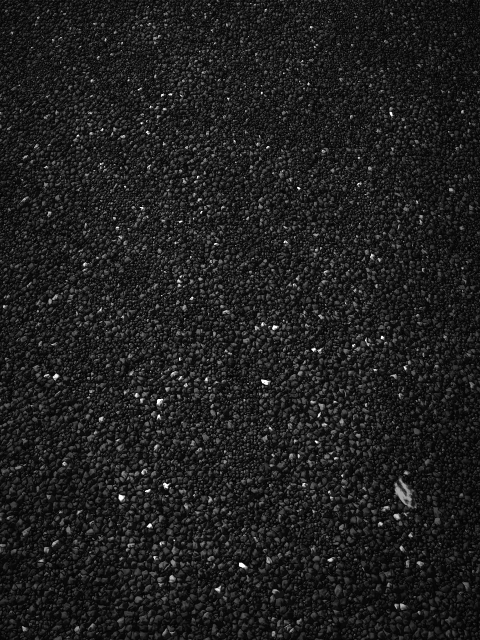
Reproduce this texture procedurally as a WebGL 2 fragment shader.

```glsl
#version 300 es
precision highp float;

uniform vec2 u_resolution;
out vec4 outColor;

vec3 hash3(vec2 p) {
    vec3 q = fract(vec3(p.xyx) * vec3(0.1031, 0.1030, 0.0973));
    q += dot(q, q.yxz + 33.33);
    return fract((q.xxy + q.yzz) * q.zyx);
}

float valueNoise(vec2 p) {
    vec2 cell = floor(p);
    vec2 f = fract(p);
    f = f * f * (3.0 - 2.0 * f);
    float low = mix(hash3(cell).x, hash3(cell + vec2(1, 0)).x, f.x);
    float high = mix(hash3(cell + vec2(0, 1)).x, hash3(cell + vec2(1, 1)).x, f.x);
    return mix(low, high, f.y);
}

float fbm(vec2 p) {
    return 0.55 * valueNoise(p) + 0.3 * valueNoise(p * 2.1 + 7.3) + 0.15 * valueNoise(p * 4.3 + 3.1);
}

mat2 rotation(float angle) {
    float c = cos(angle), s = sin(angle);
    return mat2(c, s, -s, c);
}

// Nearest stone: scaled offset from its centre, gap to the neighbour, random id
vec4 nearestStone(vec2 p, float seed) {
    vec2 cell = floor(p);
    float nearest = 9.0, second = 9.0, id = 0.0;
    vec2 offset = vec2(0.0);
    for (int j = -1; j <= 1; j++) {
        for (int i = -1; i <= 1; i++) {
            vec2 site = cell + vec2(i, j);
            vec3 rnd = hash3(site + seed);
            float size = mix(0.68, 1.28, fract(rnd.z * 17.0));
            vec2 d = (p - site - 0.5 - 0.85 * (rnd.xy - 0.5)) / size;
            float dist = length(rotation(rnd.z * 6.283) * d * vec2(0.78, 1.28));
            if (dist < nearest) {
                second = nearest;
                nearest = dist;
                offset = d;
                id = fract(rnd.z * 91.7);
            } else {
                second = min(second, dist);
            }
        }
    }
    return vec4(offset, second - nearest, id);
}

// Low side light on a rough dome, with dark gaps between stones
float shadeStone(vec4 stone, vec2 p, float paleness) {
    vec2 rough = vec2(valueNoise(p * 4.5), valueNoise(p * 4.5 + 31.7)) - 0.5;
    vec2 slope = stone.xy * 1.7 + rough * 1.1;
    vec3 normal = normalize(vec3(slope, sqrt(max(0.05, 1.0 - dot(slope, slope)))));
    float diffuse = max(0.0, dot(normal, normalize(vec3(-0.62, 0.6, 0.45))));
    float body = smoothstep(0.02, 0.22, stone.z);
    float albedo = 0.22 + 0.16 * stone.w + paleness * pow(stone.w, 18.0);
    return body * albedo * (0.12 + diffuse * (0.72 + 0.35 * diffuse));
}

// A single pale, weathered rock
float paleRock(vec2 p, vec2 centre, vec2 radius, float angle, out float mask) {
    vec2 q = rotation(angle) * (p - centre) / radius;
    float edge = length(q) + 0.6 * (fbm(q * 2.0 + 5.0) - 0.5);
    mask = 1.0 - smoothstep(0.8, 1.0, edge);
    float light = smoothstep(0.3, 0.7, fbm(q * 2.6 + 11.0) - 0.12 * q.x);
    return 0.1 + 0.7 * light;
}

float gravel(vec2 p) {
    // Ground coordinates shrink the stones with distance
    float nearness = 1.0 - 0.4 * p.y;
    vec2 ground = vec2((p.x - 0.5) / nearness, -log(nearness) / 0.4);
    float patches = fbm(ground * 5.0 + 2.0);

    // A slight warp makes the outlines uneven
    vec2 warp = vec2(valueNoise(ground * 150.0 + 9.0), valueNoise(ground * 150.0 + 77.0)) - 0.5;
    vec2 coarseP = ground * 66.0 + 100.0 + warp * 0.3;
    vec2 fineP = ground * 118.0 + 300.0 + warp * 0.3;
    vec4 coarse = nearestStone(coarseP, 0.0);
    vec4 fine = nearestStone(fineP, 57.0);

    // Finer grit shows where the larger stones are sparse
    float presence = fract(coarse.w * 37.3) + 1.5 * (patches - 0.5);
    float cover = smoothstep(0.3, 0.38, presence) * smoothstep(0.0, 0.07, coarse.z);
    float grit = shadeStone(fine, fineP, 0.3) * 0.85;
    float tone = mix(grit, shadeStone(coarse, coarseP, 0.6), cover);
    tone *= 0.8 + 0.5 * fbm(ground * 9.0 + 40.0);

    float rockMask;
    float rock = paleRock(p, vec2(0.845, 0.305), vec2(0.019, 0.034), -0.6, rockMask);
    return mix(tone, rock, rockMask);
}

void main() {
    // Four samples smooth the small stones
    float tone = 0.0;
    for (int k = 0; k < 4; k++) {
        vec2 shift = vec2(k % 2, k / 2) * 0.5 - 0.25;
        tone += 0.25 * gravel((gl_FragCoord.xy + shift) / u_resolution.x);
    }

    // Light pool fading towards the corners
    vec2 uv = gl_FragCoord.xy / u_resolution;
    float fade = smoothstep(0.15, 0.8, length((uv - vec2(0.44, 0.54)) * vec2(1.0, 0.95)));
    tone = 0.01 + tone * mix(1.15, 0.5, fade);
    outColor = vec4(vec3(tone), 1.0);
}
```
